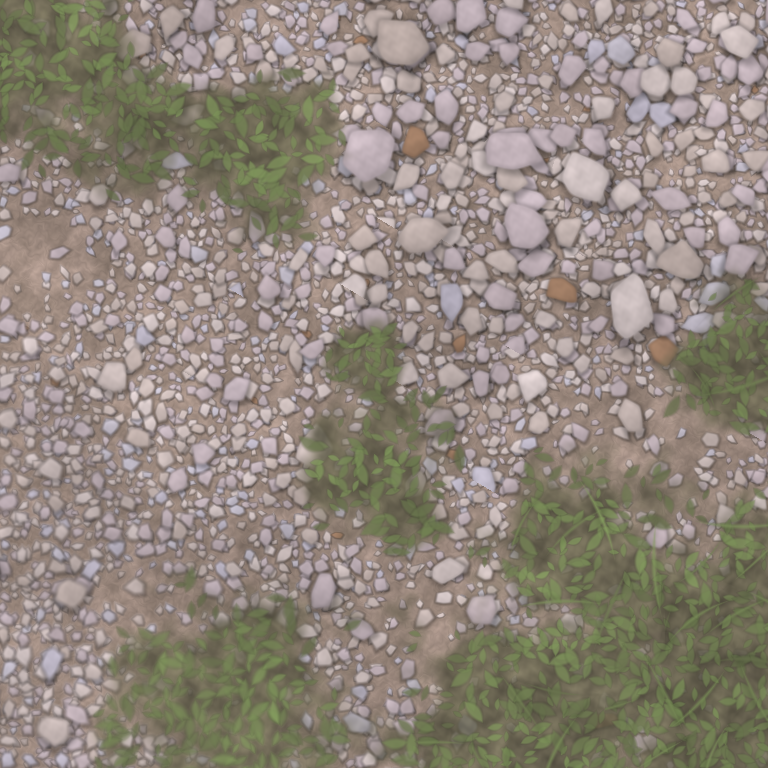
Reproduce this texture procedurally as a WebGL 2 fragment shader.

```glsl
#version 300 es
precision highp float;

uniform vec2 u_resolution;
out vec4 fragColor;

const float TAU = 6.28319;
const float EDGE_SHARP = 0.0024;    // edge softness in the focused area
const float EDGE_BLURRED = 0.0052;  // edge softness in the lower left
const float SHADOW_DEPTH = 0.27;
const float BROAD_TONE = 0.07;
const vec2 LIGHT_DIR = vec2(-0.35, 0.94);

const vec3 SOIL_PALE = vec3(0.64, 0.56, 0.52);
const vec3 SOIL_DARK = vec3(0.49, 0.43, 0.39);
const vec3 STONE_WARM = vec3(0.70, 0.64, 0.62);
const vec3 STONE_LIGHT = vec3(0.80, 0.75, 0.75);
const vec3 STONE_MAUVE = vec3(0.70, 0.64, 0.68);
const vec3 STONE_BLUE = vec3(0.71, 0.70, 0.77);
const vec3 STONE_RUST = vec3(0.60, 0.47, 0.38);
const vec3 UNDERGROWTH = vec3(0.37, 0.36, 0.28);
const vec3 LEAF_DULL = vec3(0.39, 0.42, 0.29);
const vec3 LEAF_BRIGHT = vec3(0.52, 0.62, 0.37);

// Broad layout: centre and radius of each plant patch and bare area
const vec3 PLANTS[10] = vec3[10](
    vec3(0.04, 0.93, 0.14), vec3(0.17, 0.85, 0.09), vec3(0.34, 0.80, 0.11),
    vec3(0.49, 0.38, 0.10), vec3(0.48, 0.54, 0.06), vec3(0.97, 0.53, 0.10),
    vec3(0.76, 0.28, 0.12), vec3(0.95, 0.12, 0.25), vec3(0.70, 0.05, 0.20),
    vec3(0.30, 0.08, 0.16));
const vec3 BARE[4] = vec3[4](
    vec3(0.04, 0.66, 0.12), vec3(0.84, 0.42, 0.13),
    vec3(0.56, 0.17, 0.10), vec3(0.19, 0.22, 0.09));

vec3 hash3(vec2 cell, float seed) {
    vec3 q = fract(cell.xyx * vec3(0.1031, 0.1030, 0.0973) + seed * 0.137);
    q += dot(q, q.yxz + 33.33);
    return fract((q.xxy + q.yzz) * q.zyx);
}

mat2 rotation(float a) {
    return mat2(cos(a), sin(a), -sin(a), cos(a));
}

// Layered sines, roughly -1 to 1
float waves(vec2 p) {
    float sum = 0.0, amp = 0.5;
    for (int i = 0; i < 4; i++) {
        p = rotation(1.1) * p * 1.7 + 1.3;
        sum += amp * sin(p.x + 1.4 * sin(p.y));
        amp *= 0.7;
    }
    return sum;
}

// Distance to the nearest scattered point, in cells
float cellular(vec2 p) {
    float nearest = 2.0;
    for (int k = 0; k < 9; k++) {
        vec2 cell = floor(p) + vec2(k % 3 - 1, k / 3 - 1);
        nearest = min(nearest, length(p - cell - hash3(cell, 9.0).xy));
    }
    return nearest;
}

float plantCover(vec2 p) {
    float field = -1.0;
    for (int i = 0; i < 10; i++)
        field = max(field, 1.0 - length(p - PLANTS[i].xy) / PLANTS[i].z);
    return smoothstep(-0.15, 0.5, field + 0.32 * waves(p * 18.0));
}

float bareness(vec2 p) {
    float field = -1.0;
    for (int i = 0; i < 4; i++)
        field = max(field, 1.0 - length(p - BARE[i].xy) / BARE[i].z);
    return smoothstep(-0.1, 0.6, field + 0.25 * waves(p * 13.0));
}

vec3 stoneColour(vec3 h) {
    vec3 c = mix(STONE_WARM, STONE_LIGHT, h.x);
    c = mix(c, STONE_MAUVE, step(0.6, h.y) * 0.7);
    c = mix(c, STONE_BLUE, step(0.9, h.z) * 0.7);
    return mix(c, STONE_RUST, step(h.z, 0.006));
}

// Angular stones on a jittered grid, each with a contact shadow
void addStones(vec2 p, float count, float keep, float seed, float soft, inout vec3 col) {
    for (int k = 0; k < 9; k++) {
        vec2 cell = floor(p * count) + vec2(k % 3 - 1, k / 3 - 1);
        vec3 h = hash3(cell, seed), g = hash3(cell, seed + 5.0);
        vec2 centre = cell + 0.5 + 0.6 * (h.xy - 0.5);
        float radius = mix(0.34, 0.60, g.x);
        vec2 q = (p * count - centre) / radius;
        if (dot(q, q) > 3.0) continue;
        vec2 home = centre / count;
        if (h.z > keep * (1.0 - 0.92 * plantCover(home)) * (1.0 - 0.8 * bareness(home))) continue;

        // Rounded polygon from a smooth maximum of half planes
        vec2 r = rotation(g.y * TAU) * q * vec2(1.0, mix(1.0, 1.6, g.z));
        float sum = 0.0;
        for (int s = 0; s < 6; s++) {
            vec3 side = hash3(cell + float(s) * 17.0, seed + 2.0);
            float a = (float(s) + 0.8 * side.x) * TAU / 6.0;
            sum += exp(13.0 * (dot(r, vec2(cos(a), sin(a))) - 0.68 - 0.36 * side.y));
        }
        float d = log(sum) / 13.0;
        float aa = soft * count / radius;
        float shadow = 1.0 - smoothstep(-0.05, 0.4, d + 0.14 * dot(q, LIGHT_DIR));
        vec3 tint = stoneColour(hash3(cell, seed + 11.0));
        tint *= 1.0 + 0.07 * dot(q, LIGHT_DIR) - 0.13 * smoothstep(-0.3, 0.1, d);
        tint *= 1.0 + 0.05 * waves(p * 55.0 + h.xy * 9.0);
        col *= 1.0 - SHADOW_DEPTH * shadow;
        col = mix(col, tint, 1.0 - smoothstep(-aa, aa, d));
    }
}

// Pointed leaves or thin blades on a jittered grid
void addLeaves(vec2 p, float count, float width, float keep, float seed, float soft, inout vec3 col) {
    for (int k = 0; k < 9; k++) {
        vec2 cell = floor(p * count) + vec2(k % 3 - 1, k / 3 - 1);
        vec3 h = hash3(cell, seed), g = hash3(cell, seed + 3.0);
        vec2 centre = cell + 0.5 + 0.5 * (h.xy - 0.5);
        vec2 home = centre / count;
        float cover = plantCover(home);
        if (h.z > keep * cover) continue;
        vec2 q = rotation(g.x * TAU) * (p * count - centre) / mix(0.45, 0.85, g.y);
        q.y += 0.3 * (g.z - 0.5) * q.x * q.x;
        float d = abs(q.y) - width * (1.0 - q.x * q.x);
        float aa = soft * count * 1.4;
        float clump = clamp(0.5 + 0.6 * waves(home * 16.0 + 4.0), 0.0, 1.0);
        vec3 tint = mix(LEAF_DULL, LEAF_BRIGHT, cover * (0.4 * g.z + 0.6 * clump));
        col *= 1.0 - 0.09 * (1.0 - smoothstep(0.0, 0.25, d));
        col = mix(col, tint, 0.75 * (1.0 - smoothstep(-aa, aa, d)));
    }
}

void main() {
    vec2 p = gl_FragCoord.xy / u_resolution.y;
    float soft = mix(EDGE_BLURRED, EDGE_SHARP, smoothstep(0.25, 0.7, p.x + 0.8 * p.y));
    float coarse = smoothstep(0.5, 1.15, 0.6 * p.x + p.y);

    // Soil and grit
    vec3 col = mix(SOIL_DARK, SOIL_PALE, 0.6 + 0.4 * waves(p * 26.0));
    col *= 1.07 - 0.13 * cellular(p * 85.0 + waves(p * 60.0)) + 0.04 * waves(p * 90.0);

    // Gravel from fine to coarse
    addStones(p, 74.0, 0.72, 1.0, soft, col);
    addStones(p, 44.0, 0.68, 2.0, soft, col);
    addStones(p, 25.0, mix(0.14, 0.70, coarse), 3.0, soft, col);
    addStones(p, 14.0, mix(0.03, 0.17, coarse), 4.0, soft, col);

    // Plants over a dim tangle
    vec3 tangle = UNDERGROWTH * (1.0 + 0.22 * waves(p * 42.0));
    col = mix(col, tangle, 0.8 * plantCover(p));
    addLeaves(p, 66.0, 0.42, 0.6, 21.0, soft, col);
    addLeaves(p, 46.0, 0.40, 0.5, 22.0, soft, col);
    addLeaves(p, 17.0, 0.05, 0.7 * smoothstep(0.5, 0.9, p.x), 23.0, soft, col);

    // Broad drift in tone
    col *= 1.03 + BROAD_TONE * waves(p * 6.0 + 2.0);
    fragColor = vec4(col, 1.0);
}
```
